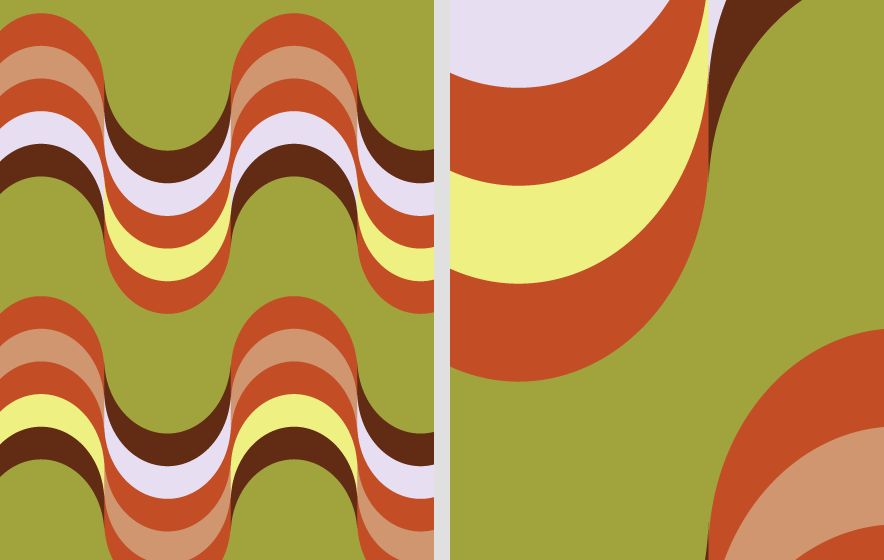
Left, the full canvas; right, a detail of the centre.
Reproduce this pattern procedurally as a WebGL 1 fragment shader.

```glsl
precision highp float;
// Two rows of striped retro waves, built from alternating elliptical arches and troughs.

uniform vec2 u_resolution;

// Lengths are fractions of the canvas height, measured from the top left.
const float ROWS = 2.0;
const float ROW_STEP = 0.5052;
const float COLUMN_WIDTH = 0.2259;
const float FIRST_CENTRE = 0.0733;
const float ARCH_TOP = 0.0236;
const float TROUGH_TOP = 0.2690;
const float CURVE_HEIGHT = 0.1328;
const float BAND = 0.0583;
const int GRID = 4;

const vec3 GREEN = vec3(0.63, 0.64, 0.24);
const vec3 ORANGE = vec3(0.765, 0.305, 0.145);
const vec3 BROWN = vec3(0.38, 0.17, 0.08);
const vec3 TAN = vec3(0.81, 0.59, 0.435);
const vec3 LILAC = vec3(0.91, 0.87, 0.95);
const vec3 YELLOW = vec3(0.935, 0.94, 0.51);

// Bands are numbered from the top down.
vec3 archColour(float band, float row) {
  if (band < 1.0) return ORANGE;
  if (band < 2.0) return TAN;
  if (band < 3.0) return ORANGE;
  if (band < 4.0) return row < 0.5 ? LILAC : YELLOW;
  return BROWN;
}

vec3 troughColour(float band, float row) {
  if (band < 1.0) return BROWN;
  if (band < 2.0) return LILAC;
  if (band < 3.0) return ORANGE;
  if (band < 4.0) return row < 0.5 ? YELLOW : TAN;
  return ORANGE;
}

// Vertical drop of a unit half ellipse, 0 at its crown and 1 at its sides.
float ellipseDrop(float x) {
  return 1.0 - sqrt(max(0.0, 1.0 - x * x));
}

vec3 wavePattern(vec2 p) {
  float column = (p.x - FIRST_CENTRE) / COLUMN_WIDTH + 0.5;
  bool isArch = mod(floor(column), 2.0) < 0.5;
  float drop = CURVE_HEIGHT * ellipseDrop(2.0 * fract(column) - 1.0);
  float top = isArch ? ARCH_TOP + drop : TROUGH_TOP - drop;

  vec3 colour = GREEN;
  for (float row = 0.0; row < ROWS; row++) {
    float band = (p.y - top - row * ROW_STEP) / BAND;
    if (band >= 0.0 && band < 5.0) {
      colour = isArch ? archColour(band, row) : troughColour(band, row);
    }
  }
  return colour;
}

void main() {
  // Average a grid of samples inside each pixel to smooth the edges.
  vec3 sum = vec3(0.0);
  for (int i = 0; i < GRID; i++) {
    for (int j = 0; j < GRID; j++) {
      vec2 offset = (vec2(float(i), float(j)) + 0.5) / float(GRID) - 0.5;
      vec2 p = (gl_FragCoord.xy + offset) / u_resolution.y;
      sum += wavePattern(vec2(p.x, 1.0 - p.y));
    }
  }
  gl_FragColor = vec4(sum / float(GRID * GRID), 1.0);
}
```
